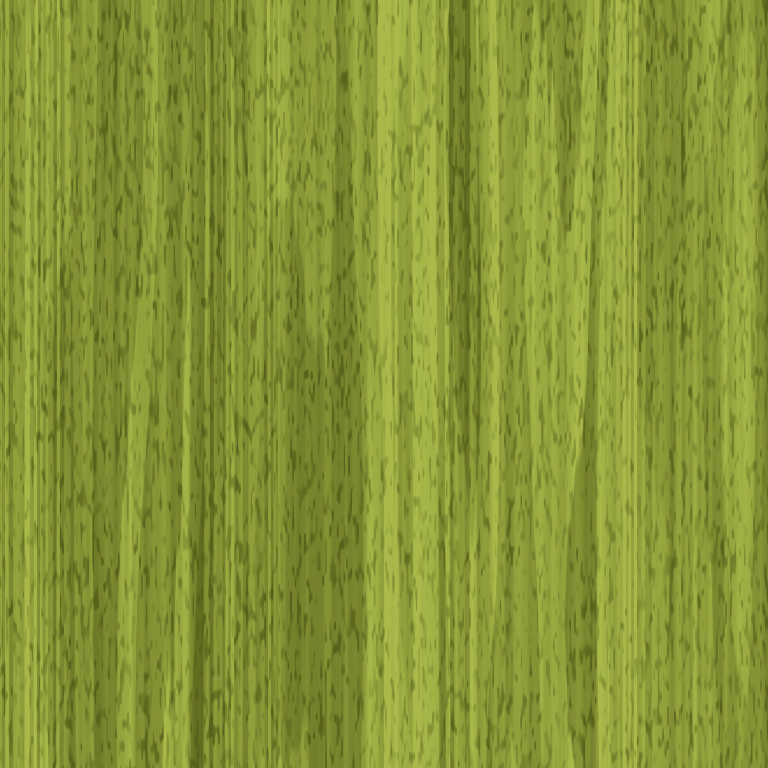
Give the GLSL for this texture, as a Shadertoy shader.

```glsl
#define DARK_GREEN vec3(0.385, 0.425, 0.125)
#define LIGHT_GREEN vec3(0.635, 0.695, 0.272)
#define BASE_TONE 0.67
#define BROAD_AMOUNT 0.19
#define RING_AMOUNT 0.74
#define LINE_AMOUNT 0.72
#define FIBRE_AMOUNT 0.58
#define PORE_AMOUNT 0.46
#define FIBRE_SCALE vec2(200.0, 1.3)
#define PORE_SCALE vec2(330.0, 66.0)

float hash(vec2 p) {
    vec3 q = fract(p.xyx * vec3(0.1031, 0.1030, 0.0973));
    q += dot(q, q.yzx + 33.33);
    return fract((q.x + q.y) * q.z);
}

// Noise along one column, each column starting at a random height
float columnNoise(float column, float y) {
    y += 20.0 * hash(vec2(column, 5.0));
    float cell = floor(y), f = fract(y);
    f = f * f * (3.0 - 2.0 * f);
    return mix(hash(vec2(column, cell)), hash(vec2(column, cell + 1.0)), f);
}

float grainNoise(vec2 p) {
    float column = floor(p.x), f = fract(p.x);
    f = f * f * (3.0 - 2.0 * f);
    return mix(columnNoise(column, p.y), columnNoise(column + 1.0, p.y), f);
}

// Layered sines: folds in the field become tapered tips
float growthField(vec2 p) {
    float h = 14.0 * p.x + 0.45 * sin(3.7 * p.y + 9.0 * p.x);
    h += 1.3 * sin(23.0 * p.x + 0.8 + 0.25 * sin(3.1 * p.y + 1.0));
    return h + 0.5 * sin(61.0 * p.x + 2.1 + 0.6 * sin(4.3 * p.y + 6.0 * p.x));
}

// Nearly straight, closely packed lines of uneven width
float lineField(vec2 p) {
    float h = 165.0 * p.x + 4.0 * sin(17.0 * p.x) + 1.2 * sin(83.0 * p.x + 1.0);
    return h + 0.15 * sin(2.9 * p.y + 31.0 * p.x);
}

// Alternating rings, each with its own random share of tone
float ringShade(float ring) {
    return 0.5 * mod(ring, 2.0) + 0.5 * hash(vec2(ring + 60.0, 7.0)) - 0.5;
}

float ringTone(float h, float softness) {
    float ring = floor(h);
    float edge = clamp(max(softness, fwidth(h)), 0.0, 1.0);
    float blend = smoothstep(1.0 - edge, 1.0, h - ring);
    return mix(ringShade(ring), ringShade(ring + 1.0), blend);
}

void mainImage(out vec4 fragColor, in vec2 fragCoord) {
    vec2 uv = fragCoord / iResolution.xy;

    // Long continuous fibres of two widths
    float fibre = 0.6 * grainNoise(uv * FIBRE_SCALE)
                + 0.4 * grainNoise(uv * FIBRE_SCALE * vec2(0.4, 1.5) + 31.0) - 0.5;

    // Wide bands with tips frayed by the fibres
    float rings = ringTone(growthField(uv) + 0.3 * fibre, 0.06);

    // Bundles of fine lines between the wide bands
    float bundle = smoothstep(-0.2, 0.6, sin(23.3 * uv.x - 5.4));
    float lines = ringTone(lineField(uv), 0.2) * mix(0.12, 1.0, bundle);
    rings *= 1.0 - 0.45 * bundle;

    // Broad light and dark boards of grain
    float sway = 0.25 * sin(2.6 * uv.y + 4.0 * uv.x);
    float broad = 0.65 * sin(42.0 * uv.x - 0.58 + sway)
                + 0.45 * sin(19.0 * uv.x + 5.0 - sway);

    // Thin short dark pores of uneven depth
    float poreNoise = grainNoise(uv * PORE_SCALE + 90.0);
    float depth = 0.5 + grainNoise(uv * PORE_SCALE * vec2(0.31, 0.4) + 17.0);
    float pores = depth * smoothstep(0.52, 0.92, poreNoise);

    float tone = BASE_TONE + BROAD_AMOUNT * broad + RING_AMOUNT * rings
               + LINE_AMOUNT * lines + FIBRE_AMOUNT * fibre - PORE_AMOUNT * pores;
    tone = clamp(tone, -0.15, 1.12);
    fragColor = vec4(mix(DARK_GREEN, LIGHT_GREEN, tone), 1.0);
}
```
